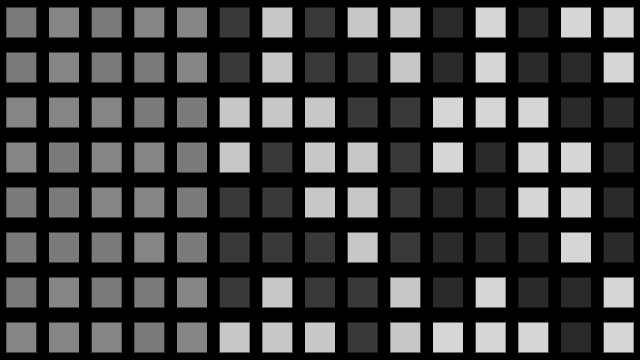
This pattern is drawn by a Shadertoy shader. Its source:

```glsl
// Grid of grey squares in three panels: one light/dark pattern at rising contrast.

const vec2  GRID       = vec2(15.0, 8.0);   // squares across and down
const int   PANEL_COLS = 5;                 // columns per panel
const float HALF_SIDE  = 1.0 / 24.0;        // half a square, in canvas heights
const float MID_GREY   = 0.502;
const vec3  CONTRAST   = vec3(0.02, 0.278, 0.337);  // per panel, left to right

// Each column is a square wave down the rows: its period and first light row.
const float PERIOD[PANEL_COLS] = float[](5.0, 6.0, 5.0, 5.0, 7.0);
const float START[PANEL_COLS]  = float[](1.4, 5.5, 1.7, 2.7, 5.4);

// +1 for a light square, -1 for a dark one; rows count from the top.
float polarity(int column, float row) {
    float phase = fract((row - START[column]) / PERIOD[column]);
    return phase < 0.5 ? 1.0 : -1.0;
}

// Signed distance to an axis-aligned square.
float squareDistance(vec2 p, float halfSide) {
    vec2 d = abs(p) - halfSide;
    return length(max(d, 0.0)) + min(max(d.x, d.y), 0.0);
}

void mainImage(out vec4 fragColor, in vec2 fragCoord) {
    // Cell index and position within the cell, in canvas heights
    vec2 gridPos = fragCoord / iResolution.xy * GRID;
    vec2 cell = clamp(floor(gridPos), vec2(0.0), GRID - 1.0);
    vec2 cellSize = vec2(iResolution.x / iResolution.y, 1.0) / GRID;
    vec2 local = (gridPos - cell - 0.5) * cellSize;

    // Shade from the panel's contrast and the shared pattern
    int column = int(cell.x);
    float contrast = CONTRAST[column / PANEL_COLS];
    float row = GRID.y - 1.0 - cell.y;
    float shade = MID_GREY + contrast * polarity(column % PANEL_COLS, row);

    // Edge smoothed over one pixel, on black
    float coverage = clamp(0.5 - squareDistance(local, HALF_SIDE) * iResolution.y, 0.0, 1.0);
    fragColor = vec4(vec3(shade * coverage), 1.0);
}
```
